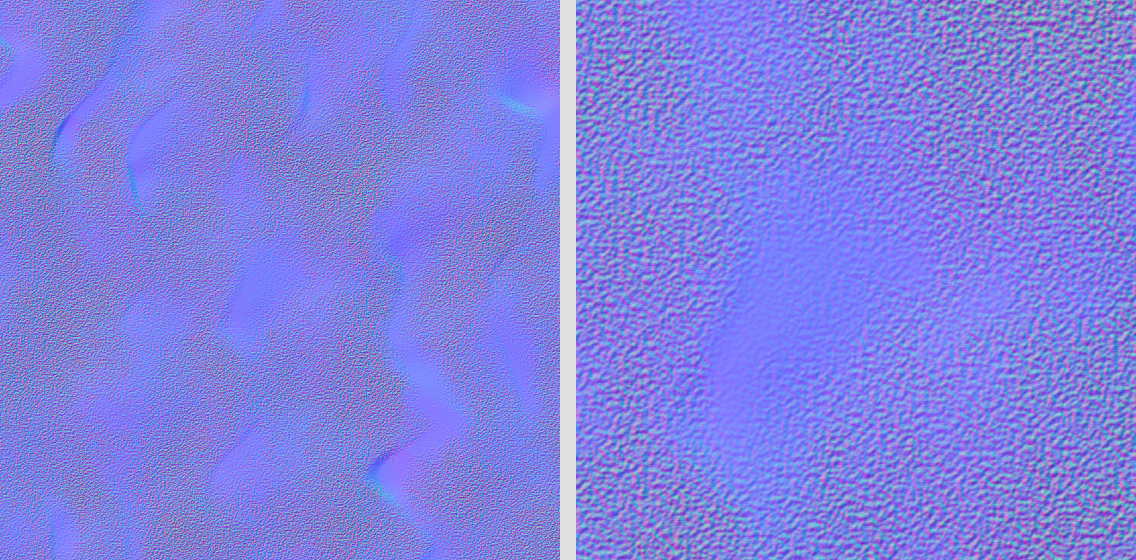
Left, the full canvas; right, a detail of the centre.
A Shadertoy shader for this texture map:

```glsl
// Tangent-space normal map of wind-blown sand: fine grains broken by smooth,
// meandering dune crests. Slopes of warped, one-sided dune ridges are added to
// gradient-noise grain slopes; the normals are averaged over a small footprint.

const float DUNE_COUNT   = 5.0;              // ridges across the canvas
const float DUNE_LEAN    = 0.9;              // drift of the ridges along y
const float DUNE_HEIGHT  = 0.0034;
const float SWELL_HEIGHT = 0.010;            // broad undulation under the dunes
const float RISE_END     = 0.10;             // steep side, as a share of a period
const float CREST_LEAD   = 0.07;             // smooth band begins before the rise
const float CREST_FULL   = 0.20;             // share of a period to full smoothness
const float CREST_START  = 0.22;             // where the smooth band starts to fade
const float CREST_END    = 0.58;
const float CREST_GRAIN  = 0.07;             // grain left on the smooth band
const vec2  GRAIN_FREQ   = vec2(275.0, 305.0);
const float GRAIN_SLOPE  = 0.78;
const float FINE_SCALE   = 2.27;             // second grain octave
const float FINE_SLOPE   = 1.05;
const float PATCH_MEAN   = 0.98;             // large-scale grain strength
const float PATCH_RANGE  = 1.15;
const float FOOTPRINT    = 1.0 / 512.0;      // width of the averaging box
const int   TAPS         = 4;                // samples along each side of the box
const float TAU          = 6.2831853;

// Unit gradient for a lattice point, from an integer hash
vec2 latticeGradient(ivec2 cell) {
    uvec2 q = uvec2(cell) * uvec2(1597334673u, 3812015801u);
    uint h = q.x ^ q.y;
    h = (h ^ (h >> 15)) * 2246822519u;
    h = (h ^ (h >> 13)) * 3266489917u;
    h ^= h >> 16;
    float angle = TAU * float(h >> 8) / 16777216.0;
    return vec2(cos(angle), sin(angle));
}

// Gradient noise: x = value, yz = derivatives
vec3 gradientNoise(vec2 p) {
    ivec2 cell = ivec2(floor(p));
    vec2 f = fract(p);
    vec2 u = f * f * f * (f * (f * 6.0 - 15.0) + 10.0);
    vec2 du = 30.0 * f * f * (f * (f - 2.0) + 1.0);
    vec2 ga = latticeGradient(cell);
    vec2 gb = latticeGradient(cell + ivec2(1, 0));
    vec2 gc = latticeGradient(cell + ivec2(0, 1));
    vec2 gd = latticeGradient(cell + ivec2(1, 1));
    float a = dot(ga, f);
    float b = dot(gb, f - vec2(1.0, 0.0));
    float c = dot(gc, f - vec2(0.0, 1.0));
    float d = dot(gd, f - vec2(1.0, 1.0));
    float value = mix(mix(a, b, u.x), mix(c, d, u.x), u.y);
    vec2 slope = mix(mix(ga, gb, u.x), mix(gc, gd, u.x), u.y)
               + du * (u.yx * (a - b - c + d) + vec2(b, c) - a);
    return vec3(value, slope);
}

// Position within one dune period, 0 at the foot of the steep side
float dunePhase(vec2 p) {
    float drift   = 0.90 * gradientNoise(p * vec2(1.3, 1.6) + 7.3).x;
    float meander = 0.95 * gradientNoise(p * vec2(2.2, 5.2) + 21.6).x;
    float scallop = 0.12 * gradientNoise(p * vec2(6.0, 10.0) + 43.1).x;
    return fract(DUNE_COUNT * p.x - DUNE_LEAN * p.y + drift + meander + scallop);
}

// Ridges swell and die out along their length
float duneStrength(vec2 p) {
    return smoothstep(-0.22, 0.30, gradientNoise(p * vec2(4.6, 4.0) + 65.4).x);
}

// Steep rise on the left, long gentle fall on the right; a few creases stand out
float duneHeight(vec2 p) {
    float phase = dunePhase(p);
    float profile = smoothstep(0.0, RISE_END, phase)
                  * (1.0 - smoothstep(RISE_END, 0.95, phase));
    float crease = 0.35 + 1.5 * smoothstep(-0.1, 0.45, gradientNoise(p * 7.0 + 53.8).x);
    float swell = SWELL_HEIGHT * gradientNoise(p * 5.5 + 14.9).x;
    return DUNE_HEIGHT * crease * duneStrength(p) * profile + swell;
}

vec2 duneSlope(vec2 p) {
    vec2 e = vec2(0.0015, 0.0);
    return vec2(duneHeight(p + e.xy) - duneHeight(p - e.xy),
                duneHeight(p + e.yx) - duneHeight(p - e.yx)) / (2.0 * e.x);
}

// Local grain strength: low on the crests, patchy elsewhere
float grainStrength(vec2 p) {
    float ragged = 0.12 * gradientNoise(p * 24.0 + 11.7).x;
    float phase = fract(dunePhase(p) + CREST_LEAD + ragged);
    float crest = smoothstep(0.0, CREST_FULL, phase)
                * (1.0 - smoothstep(CREST_START, CREST_END, phase));
    float sandPatch = PATCH_MEAN + PATCH_RANGE * gradientNoise(p * 4.8 + 87.2).x
                    + 0.45 * gradientNoise(p * 13.0 + 31.9).x
                    + 0.35 * gradientNoise(p * 41.0 + 72.6).x;
    return mix(max(sandPatch, 0.25), CREST_GRAIN, crest * duneStrength(p));
}

vec2 grainSlope(vec2 p) {
    vec2 q = p * GRAIN_FREQ;
    return GRAIN_SLOPE * gradientNoise(q).yz
         + FINE_SLOPE * gradientNoise(q * FINE_SCALE + 37.4).yz;
}

void mainImage(out vec4 fragColor, in vec2 fragCoord) {
    vec2 p = fragCoord / iResolution.y;
    vec2 dune = duneSlope(p);
    float strength = grainStrength(p);

    // Mean normal of the footprint; green points down the canvas
    vec3 normal = vec3(0.0);
    for (int i = 0; i < TAPS * TAPS; i++) {
        vec2 tap = (vec2(i % TAPS, i / TAPS) + 0.5) / float(TAPS) - 0.5;
        vec2 slope = dune + strength * grainSlope(p + tap * FOOTPRINT);
        normal += normalize(vec3(-slope.x, slope.y, 1.0));
    }
    normal /= float(TAPS * TAPS);
    fragColor = vec4(0.5 + 0.5 * normal, 1.0);
}
```
